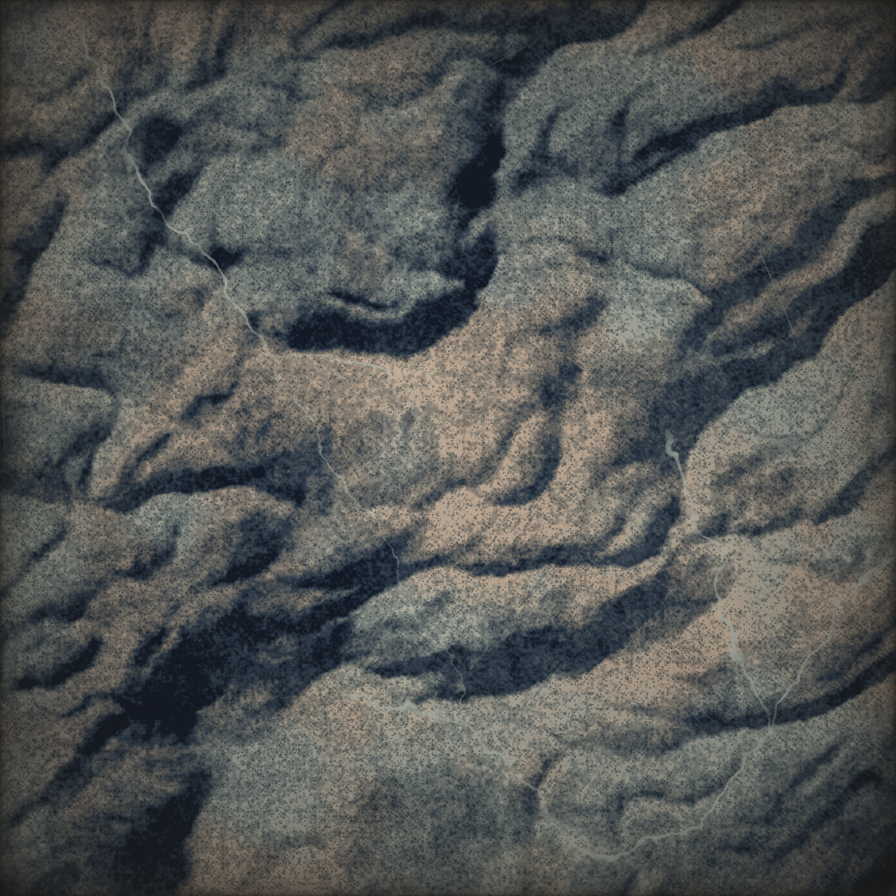
This texture is drawn by a three.js fragment shader. Its source:

```glsl
// Aerial view of rugged, shrub-dotted mountains with pale streams and a worn dark border.
varying vec2 vUv;

const vec3 NAVY = vec3(0.070, 0.100, 0.150);
const vec3 SLATE = vec3(0.190, 0.245, 0.300);
const vec3 STONE = vec3(0.355, 0.380, 0.395);
const vec3 ASH = vec3(0.490, 0.500, 0.490);
const vec3 SAND = vec3(0.680, 0.655, 0.615);
const vec3 RUST = vec3(1.07, 0.985, 0.92);
const vec3 SAGE = vec3(0.96, 1.01, 1.00);
const vec3 STREAM = vec3(0.68, 0.71, 0.67);
const vec3 BORDER = vec3(0.105, 0.098, 0.088);
const vec2 SUN = vec2(0.55, -0.835);
const vec2 RIDGE_DIR = vec2(0.86, 0.51);
const vec2 RIDGE_FREQ = vec2(2.7, 4.6);
const float SLOPE_STEP = 0.007;
const float RELIEF = 0.052;
const float CREST_ROUNDING = 0.006;
const float RAGGEDNESS = 0.007;
const float STREAM_WIDTH = 0.0021;
const int SCRATCHES = 18;

float hash(vec2 p) {
  return fract(sin(dot(p, vec2(127.1, 311.7))) * 43758.5453);
}

vec2 hash2(vec2 p) {
  return vec2(hash(p), hash(p + 17.3));
}

float noise(vec2 p) {
  vec2 i = floor(p), f = fract(p);
  f = f * f * f * (f * (f * 6.0 - 15.0) + 10.0);
  return mix(mix(hash(i), hash(i + vec2(1.0, 0.0)), f.x),
             mix(hash(i + vec2(0.0, 1.0)), hash(i + 1.0), f.x), f.y);
}

vec2 turn(vec2 p) {
  return vec2(0.8 * p.x - 0.6 * p.y, 0.6 * p.x + 0.8 * p.y);
}

float fbm(vec2 p) {
  float sum = 0.0, amp = 0.5;
  for (int i = 0; i < 4; i++) {
    sum += amp * noise(p);
    p = turn(p) * 2.03 + 5.7;
    amp *= 0.5;
  }
  return sum / 0.9375;
}

vec2 warp(vec2 p) {
  return vec2(fbm(p), fbm(p + 31.4)) - 0.5;
}

// Softly rounded crests above wide valleys, drawn out along the ridge direction
float terrain(vec2 p) {
  vec2 q = vec2(dot(p, RIDGE_DIR), dot(p, vec2(-RIDGE_DIR.y, RIDGE_DIR.x)));
  q = q * RIDGE_FREQ + 0.9 * warp(p * 3.0) + 3.0;
  float sum = 0.0, amp = 1.0;
  for (int i = 0; i < 5; i++) {
    float n = 2.0 * noise(q) - 1.0;
    float crest = 1.0 - sqrt(n * n + CREST_ROUNDING);
    sum += amp * crest * crest;
    q = turn(q) * 2.07 + 9.2;
    amp *= 0.37;
  }
  return sum;
}

float segment(vec2 p, vec2 a, vec2 b) {
  vec2 d = b - a;
  return length(p - a - d * clamp(dot(p - a, d) / dot(d, d), 0.0, 1.0));
}

float blob(vec2 p, vec2 centre, float size) {
  vec2 d = (p - centre) / size;
  return exp(-dot(d, d));
}

// Jittered round shrubs, one per cell
float shrubs(vec2 p, float cover) {
  vec2 id = floor(p);
  float r = length(fract(p) - 0.3 - 0.4 * hash2(id));
  float size = mix(0.25, 0.5, hash(id + 4.1));
  return step(hash(id + 8.6), cover) * (1.0 - smoothstep(size * 0.3, size, r));
}

// Distance to the two stream systems
float streams(vec2 uv) {
  vec2 p = uv + 0.05 * warp(uv * 10.0) + 0.022 * warp(uv * 34.0);
  float d = segment(p, vec2(0.09, 1.02), vec2(0.14, 0.83));
  d = min(d, segment(p, vec2(0.14, 0.83), vec2(0.29, 0.60)));
  d = min(d, segment(p, vec2(0.29, 0.60), vec2(0.48, 0.58)));
  d = min(d, segment(p, vec2(0.29, 0.60), vec2(0.53, 0.21)) + 0.0015);
  d = min(d, segment(p, vec2(0.53, 0.21), vec2(0.66, 0.03)));
  d = min(d, segment(p, vec2(0.39, 0.21), vec2(0.53, 0.21)));
  d = min(d, segment(p, vec2(0.75, 0.52), vec2(0.85, 0.20)));
  d = min(d, segment(p, vec2(0.99, 0.40), vec2(0.85, 0.20)));
  d = min(d, segment(p, vec2(0.85, 0.20), vec2(0.78, 0.08)));
  return min(d, segment(p, vec2(0.78, 0.08), vec2(0.66, 0.03)));
}

void main() {
  vec2 uv = vUv;
  // Hillshade with ragged edges and broad sunny and shaded districts
  vec2 e = SUN * SLOPE_STEP;
  vec2 p = uv + RAGGEDNESS * warp(uv * 85.0);
  float slope = (terrain(p + e) - terrain(p - e)) / (2.0 * SLOPE_STEP);
  float district = 0.17 * blob(uv, vec2(0.70, 0.38), 0.28) - 0.22 * blob(uv, vec2(0.07, 0.20), 0.15)
    - 0.16 * blob(uv, vec2(0.62, 0.84), 0.25) - 0.16 * blob(uv, vec2(0.97, 0.14), 0.13);
  float light = 0.62 + district - RELIEF * clamp(slope, -3.5, 8.0) + 0.40 * (fbm(uv * 6.0 + 2.0) - 0.5);
  // Grain and shrubs are strongest on sunlit ground
  float sunlit = smoothstep(0.15, 0.6, light);
  float grain = noise(uv * 230.0) + noise(turn(uv) * 410.0) - 1.0;
  light += grain * mix(0.15, 0.27, sunlit) + 0.22 * (fbm(uv * 45.0) - 0.5);
  float cover = mix(0.1, 0.8, fbm(uv * 14.0 + 6.0));
  float plants = max(shrubs(uv * 175.0, cover * 0.6), shrubs(turn(uv) * 260.0, cover));

  vec3 color = mix(NAVY, SLATE, smoothstep(0.06, 0.30, light));
  color = mix(color, STONE, smoothstep(0.26, 0.50, light));
  color = mix(color, ASH, smoothstep(0.48, 0.72, light));
  color = mix(color, SAND, smoothstep(0.70, 0.98, light));
  float warmth = smoothstep(0.35, 0.7, fbm(uv * 7.0 + 14.0) + 0.3 * district);
  color *= mix(vec3(1.0), mix(SAGE, RUST, warmth), sunlit);
  color = mix(color, color * vec3(0.60, 0.67, 0.70), plants * mix(0.4, 0.8, sunlit));

  // Pale streams with dusty banks
  float d = streams(uv);
  color += vec3(0.06, 0.05, 0.035) * exp(-d * 60.0) * sunlit;
  float water = 1.0 - smoothstep(STREAM_WIDTH * 0.4, STREAM_WIDTH * 1.5, d);
  color = mix(color, STREAM, water * mix(0.25, 1.0, noise(uv * 50.0)));

  // Fine scratches
  for (int i = 0; i < SCRATCHES; i++) {
    vec2 seed = vec2(float(i), 2.7);
    vec2 a = hash2(seed);
    vec2 b = a + vec2(0.09, -0.16) * (hash2(seed + 6.0) - 0.15);
    float line = 1.0 - smoothstep(0.0003, 0.0015, segment(uv, a, b));
    color = mix(color, ASH, line * 0.5 * hash(seed + 3.0));
  }

  // Darkened border
  vec2 inset = 4.0 * uv * (1.0 - uv);
  float vignette = pow(max(inset.x * inset.y, 0.0), 0.24);
  gl_FragColor = vec4(mix(BORDER, color, vignette), 1.0);
}
```
